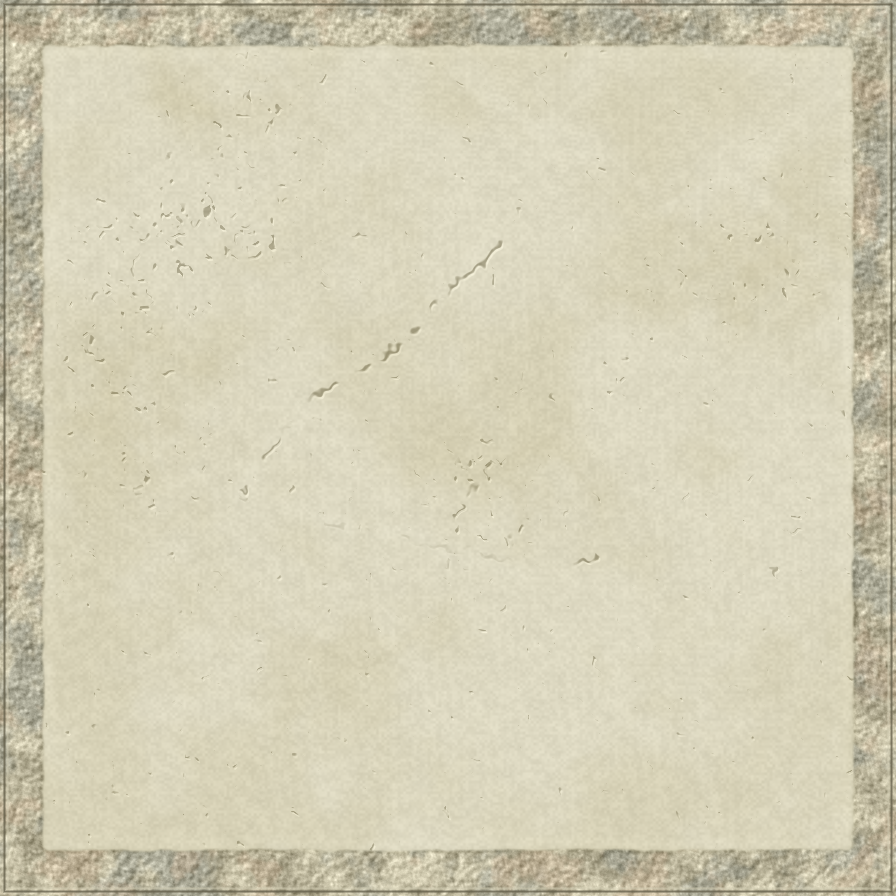
A Shadertoy shader for this texture:

```glsl
float hash(vec2 p) {
    return fract(sin(dot(p, vec2(127.1, 311.7))) * 43758.5453);
}

float noise(vec2 p) {
    vec2 i = floor(p), f = fract(p);
    f = f * f * (3.0 - 2.0 * f);
    return mix(mix(hash(i), hash(i + vec2(1, 0)), f.x),
               mix(hash(i + vec2(0, 1)), hash(i + vec2(1, 1)), f.x), f.y);
}

float fbm(vec2 p) {
    float sum = 0.0, amp = 0.5;
    for (int i = 0; i < 5; i++) {
        sum += amp * noise(p);
        p = mat2(1.6, 1.2, -1.2, 1.6) * p + 7.3;
        amp *= 0.5;
    }
    return sum / 0.96875;
}

float segment(vec2 p, vec2 a, vec2 b) {
    vec2 d = b - a;
    return length(p - a - d * clamp(dot(p - a, d) / dot(d, d), 0.0, 1.0));
}

float patchAt(vec2 p, vec2 center, vec2 radius) {
    vec2 d = (p - center) / radius;
    return exp(-dot(d, d));
}

float boxDistance(vec2 p, vec2 halfSize, float radius) {
    vec2 d = abs(p) - halfSize + radius;
    return length(max(d, 0.0)) + min(max(d.x, d.y), 0.0) - radius;
}

// Diagonal fracture running down to the left
float mainCrack(vec2 p) {
    float d = segment(p, vec2(0.562, 0.732), vec2(0.488, 0.659));
    d = min(d, segment(p, vec2(0.488, 0.659), vec2(0.425, 0.598)));
    d = min(d, segment(p, vec2(0.425, 0.598), vec2(0.335, 0.552)));
    return min(d, segment(p, vec2(0.325, 0.530), vec2(0.260, 0.434)) + 0.0008);
}

float lowerCrack(vec2 p) {
    float d = segment(p, vec2(0.565, 0.408), vec2(0.638, 0.366));
    d = min(d, segment(p, vec2(0.638, 0.366), vec2(0.668, 0.380)));
    d = min(d, segment(p, vec2(0.575, 0.395), vec2(0.585, 0.412)));
    return min(d, segment(p, vec2(0.545, 0.479), vec2(0.507, 0.425)) + 0.0006);
}

// Depth of pits and broken cracks
float carving(vec2 p) {
    vec2 q = p + 0.011 * (vec2(noise(p * 120.0), noise(p * 120.0 + 31.0)) - 0.5);
    float density = patchAt(p, vec2(0.30, 0.88), vec2(0.06, 0.05))
        + patchAt(p, vec2(0.25, 0.75), vec2(0.10, 0.05))
        + 0.8 * patchAt(p, vec2(0.14, 0.65), vec2(0.10, 0.11))
        + 0.6 * patchAt(p, vec2(0.16, 0.49), vec2(0.09, 0.08))
        + 0.9 * patchAt(p, vec2(0.53, 0.46), vec2(0.06, 0.06))
        + 0.6 * patchAt(p, vec2(0.84, 0.71), vec2(0.12, 0.09))
        + 0.7 * patchAt(p, vec2(0.22, 0.155), vec2(0.04, 0.015))
        + 0.6 * patchAt(p, vec2(0.76, 0.25), vec2(0.015, 0.025));
    float cells = 0.6 * noise(q * vec2(125.0, 150.0)) + 0.4 * noise(q * 260.0 + 9.0);
    float pits = smoothstep(0.84, 0.96, cells + 0.15 * min(density, 1.2));
    float gaps = smoothstep(0.40, 0.70, noise(p * 95.0 + 4.0));
    float lines = smoothstep(0.0032, 0.0004, min(mainCrack(q), lowerCrack(q))) * gaps;
    float hairline = segment(q, vec2(0.36, 0.417), vec2(0.57, 0.375));
    lines += 0.25 * gaps * smoothstep(0.003, 0.0005, hairline);
    return max(0.85 * pits, lines);
}

vec3 centerStone(vec2 p) {
    vec2 q = p + 0.06 * (vec2(fbm(p * 11.0), fbm(p * 11.0 + 20.0)) - 0.5);
    float stain = patchAt(q, vec2(0.27, 0.89), vec2(0.12, 0.05))
        + patchAt(q, vec2(0.15, 0.54), vec2(0.12, 0.10))
        + patchAt(q, vec2(0.83, 0.70), vec2(0.13, 0.10))
        + 0.8 * patchAt(q, vec2(0.33, 0.28), vec2(0.14, 0.06))
        + 0.7 * patchAt(q, vec2(0.57, 0.46), vec2(0.12, 0.08));
    float pale = patchAt(q, vec2(0.855, 0.824), vec2(0.045, 0.025))
        + 0.7 * smoothstep(0.022, 0.0, segment(q, vec2(0.51, 0.92), vec2(0.64, 0.83)))
        + 0.6 * smoothstep(0.020, 0.0, segment(q, vec2(0.65, 0.74), vec2(0.84, 0.815)))
        + 0.5 * smoothstep(0.015, 0.0, segment(q, vec2(0.35, 0.42), vec2(0.57, 0.37)))
        + 0.4 * smoothstep(0.015, 0.0, mainCrack(q));
    vec3 color = mix(vec3(0.843, 0.821, 0.715), vec3(0.870, 0.852, 0.762),
                     smoothstep(0.28, 0.68, fbm(q * 10.0 + 3.0)));
    color -= vec3(0.024, 0.029, 0.043) * stain * smoothstep(0.2, 0.75, fbm(p * 32.0));
    color += vec3(0.016, 0.018, 0.024) * pale;
    color += 0.045 * (fbm(p * 75.0) - 0.5) + 0.050 * (noise(p * 330.0) - 0.5);
    // Relief lit from below
    float depth = carving(p);
    float lit = max(carving(p + vec2(-0.0015, 0.0025)) - depth, 0.0);
    return color - vec3(0.23, 0.235, 0.25) * depth + 0.07 * lit;
}

vec3 borderStone(vec2 p) {
    float tone = fbm(p * 34.0 + 2.0);
    vec3 color = mix(vec3(0.66, 0.635, 0.535), vec3(0.81, 0.785, 0.68), smoothstep(0.28, 0.68, tone));
    float cool = smoothstep(0.47, 0.66, fbm(p * 20.0 + 40.0) + 0.10 * (p.y - 0.45));
    float warm = smoothstep(0.52, 0.70, fbm(p * 30.0 + 70.0));
    color = mix(color, vec3(0.62, 0.625, 0.57), 0.6 * cool);
    color = mix(color, vec3(0.80, 0.71, 0.60), 0.4 * warm);
    float relief = fbm(p * 150.0) - fbm(p * 150.0 + vec2(0.4, -0.45));
    return color + 0.38 * relief + 0.14 * (noise(p * 300.0) - 0.5);
}

void mainImage(out vec4 fragColor, in vec2 fragCoord) {
    vec2 p = fragCoord / iResolution.xy;
    float soft = 0.0015 + 0.7 / iResolution.y;
    float wobble = 0.003 * (noise(p * 60.0) - 0.5);
    float d = boxDistance(p - 0.5, vec2(0.452, 0.449), 0.008) + wobble;
    vec3 color = mix(centerStone(p), borderStone(p), smoothstep(-soft, soft, d));

    // Worn rim and soft shadow around the centre
    color += 0.012 * exp(-pow((d + 0.008) / 0.006, 2.0));
    color -= vec3(0.035, 0.035, 0.04) * exp(-pow((d - 0.001) / 0.003, 2.0));

    // Thin outer joint with a pale inner bevel
    vec2 side = min(p, 1.0 - p);
    float edge = min(side.x, side.y);
    color = mix(color, vec3(0.38, 0.36, 0.28), 0.75 * smoothstep(soft, 0.0, abs(edge - 0.005)));
    color = mix(color, vec3(0.84, 0.82, 0.72), 0.5 * smoothstep(soft, 0.0, abs(edge - 0.0085)));
    fragColor = vec4(clamp(color, 0.0, 1.0), 1.0);
}
```
